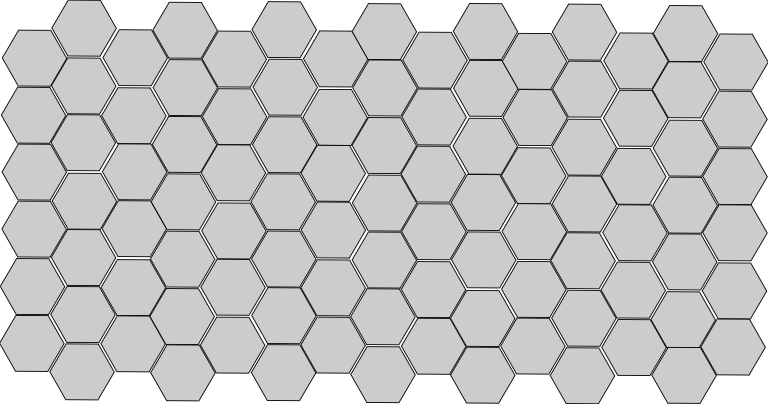
Give the GLSL for this pattern, as a Shadertoy shader.

```glsl
vec2 hash22(vec2 p) {
    return fract(sin(vec2(dot(p, vec2(127.1, 311.7)), dot(p, vec2(269.5, 183.3)))) * 43758.5);
}

// Signed distance to a flat-topped hexagon with sharp outer corners
float hexagon(vec2 p, float apothem) {
    p = abs(p);
    return max(p.y, dot(p, vec2(0.866, 0.5))) - apothem;
}

void mainImage(out vec4 fragColor, in vec2 fragCoord) {
    float pixel = 1.0 / iResolution.y;
    vec2 uv = (fragCoord - 0.5 * iResolution.xy) * pixel + vec2(0.0, 0.0015);

    // The whole sheet is tilted slightly clockwise
    vec2 p = vec2(uv.x - 0.0064 * uv.y, uv.y + 0.0064 * uv.x);
    vec2 pitch = vec2(0.1239, 0.1416);
    vec3 color = vec3(1.0);

    // Nearby cells, drawn over one another
    for (int i = -1; i <= 1; i++) {
        float column = round(p.x / pitch.x) + float(i);
        float stagger = 0.5 * mod(column, 2.0);
        for (int j = 1; j >= -1; j--) {
            float row = round(p.y / pitch.y - stagger) + float(j) + stagger;
            if (abs(column) > 7.5 || abs(row) > 3.2) continue;

            // Loose placement makes the gaps uneven
            vec2 cell = vec2(column, row);
            vec2 jitter = (hash22(cell + 20.0) - 0.5) * 0.0046;
            float d = hexagon(p - cell * pitch - jitter, 0.0691);

            // Grey face, then a thin black outline by pixel coverage
            float face = clamp(0.5 - d / pixel, 0.0, 1.0);
            float outer = clamp(0.5 - (d - 0.0011) / pixel, 0.0, 1.0);
            float inner = clamp(0.5 - (d + 0.0011) / pixel, 0.0, 1.0);
            color = mix(color, vec3(0.8), face);
            color = mix(color, vec3(0.0), outer - inner);
        }
    }
    fragColor = vec4(color, 1.0);
}
```
